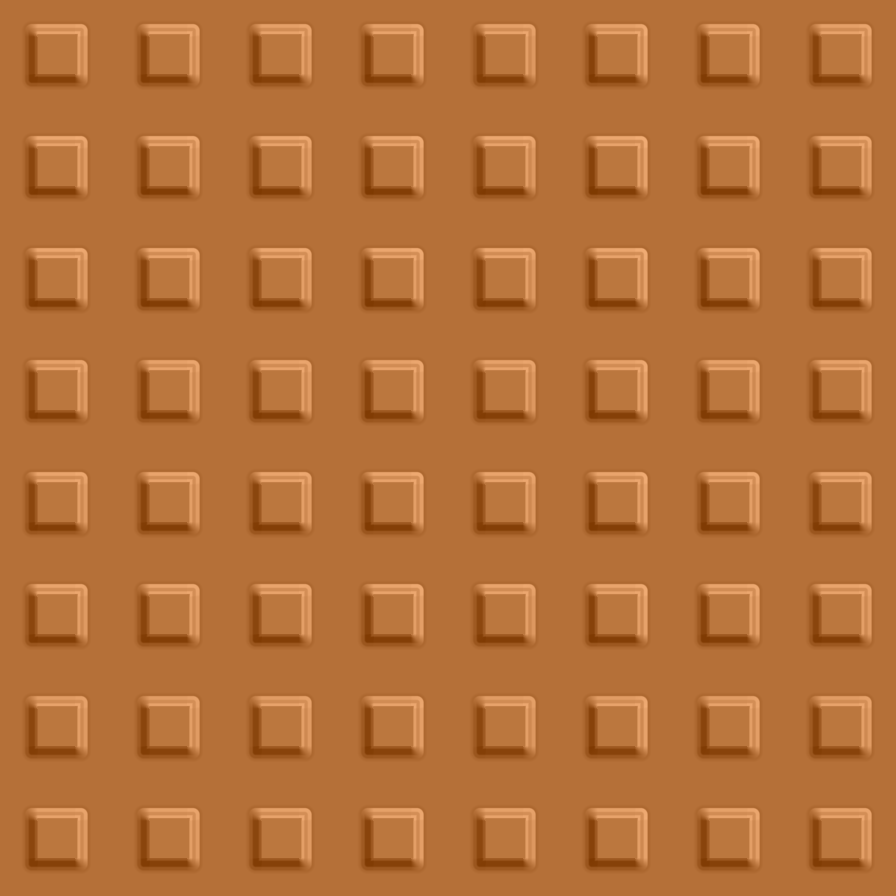
This pattern is drawn by a three.js fragment shader. Its source:

```glsl
// Sheet of raised square studs, eight across and eight down, lit from the upper right.
// Each stud is a rounded-box distance field; its bevel is shaded by slope direction
// and by stepped bands running from the outer rim to the flat top.

#define REPEATS 8.0
#define CENTER vec2(0.503, 0.506)
#define HALF_SIZE 0.284
#define CORNER 0.065
#define BEVEL 0.104
#define BASE vec3(0.71, 0.44, 0.22)
#define HIGHLIGHT 0.235
#define SHADOW 0.205
#define TOP_LIFT 0.025
#define LIGHT vec2(0.84, 0.92)
#define WEAR 0.22

varying vec2 vUv;

// One value per column in x and one per row in y
vec2 hashColumnRow(vec2 id) {
  vec2 v = fract((id + 1.0) * vec2(0.1031, 0.1173) + 0.37);
  v *= v + 33.33;
  return fract(v * v);
}

float roundedBox(vec2 p, float halfSize, float radius) {
  vec2 q = abs(p) - halfSize + radius;
  return length(max(q, 0.0)) + min(max(q.x, q.y), 0.0) - radius;
}

// Outward slope direction, fanning around the corners of the flat top
vec2 slopeDirection(vec2 p) {
  vec2 q = max(abs(p) - (HALF_SIZE - BEVEL - 0.015), 0.0);
  return sign(p) * q / max(length(q), 0.0001);
}

// Bright rim, softer middle, bright inner line
float litBands(float t, float wear) {
  float rim = 1.0 - smoothstep(0.32, 0.52, t);
  float innerLine = smoothstep(0.66, 0.84, t);
  return 0.5 + (0.5 - wear) * rim + 0.42 * innerLine;
}

// Medium rim, deep middle, medium inner step
float darkBands(float t, float wear) {
  float deep = smoothstep(0.24, 0.42, t) * (1.0 - smoothstep(0.72, 0.9, t));
  return 0.5 + (0.55 - 0.5 * wear) * deep;
}

void main() {
  vec2 grid = vUv * REPEATS;
  vec2 id = mod(floor(grid), REPEATS);
  vec2 p = fract(grid) - CENTER;

  // Bevel: wider on the shaded sides
  float d = roundedBox(p, HALF_SIZE, CORNER);
  vec2 n = slopeDirection(p);
  float shade = clamp(dot(n, LIGHT), -1.0, 1.0);
  float t = -d / (BEVEL - 0.012 * shade);

  // Slight differences between columns and rows
  float wear = WEAR * dot(n * n, hashColumnRow(id));

  float inside = smoothstep(-0.04, 0.14, t);
  float flatTop = smoothstep(0.94, 1.1, t);
  float relief = shade > 0.0
    ? shade * HIGHLIGHT * litBands(t, wear)
    : shade * SHADOW * darkBands(t, wear);
  relief = mix(relief, TOP_LIFT, flatTop) * inside;

  // Faint contact shadow around the rim
  relief -= 0.035 * (1.0 - inside) * (1.0 - smoothstep(0.0, 0.035, d));

  gl_FragColor = vec4(BASE + relief, 1.0);
}
```
